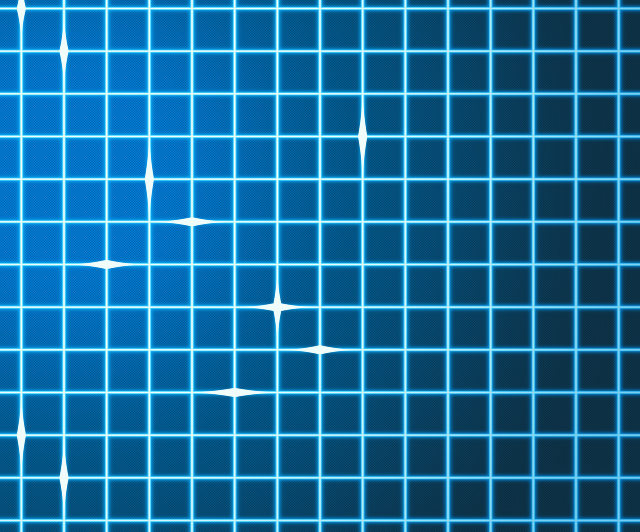
This background is drawn by a Shadertoy shader. Its source:

```glsl
const float COLUMNS = 15.0;
const vec2 GRID_OFFSET = vec2(0.5, 0.27);
const int SPARKLES = 11;

const vec3 BRIGHT_BLUE = vec3(0.01, 0.45, 0.78);
const vec3 DEEP_BLUE = vec3(0.01, 0.33, 0.52);
const vec3 DARK_TEAL = vec3(0.05, 0.19, 0.27);
const vec3 AZURE = vec3(0.04, 0.67, 0.97);
const vec3 DIM_AZURE = vec3(0.0, 0.50, 0.83);
const vec3 CYAN = vec3(0.35, 0.87, 0.99);
const vec3 WHITE = vec3(0.94, 0.99, 0.98);

float hash(float n) {
    return fract(sin(n * 12.9898) * 43758.5453);
}

// Distance to the nearest line on each axis, in cells
vec2 lineDistance(vec2 grid) {
    return abs(fract(grid + 0.5) - 0.5);
}

// Joins the coverage of both axes
float unite(vec2 coverage) {
    return 1.0 - (1.0 - coverage.x) * (1.0 - coverage.y);
}

float softGlow(vec2 dist, float width) {
    return unite(exp(-dist * dist / (width * width)));
}

float lineCore(vec2 dist, float halfWidth, float blur) {
    return unite(1.0 - smoothstep(vec2(halfWidth - blur), vec2(halfWidth + blur), dist));
}

// Fine checkered weave, faded out where pixels cannot resolve it
float weave(vec2 uv, float pixel) {
    vec2 wave = sin(uv * 512.0 * 3.14159265);
    return wave.x * wave.y * (1.0 - smoothstep(0.002, 0.004, pixel));
}

// Needle of light along x, tapering to points
float needle(vec2 p, float reach, float blur) {
    float taper = max(1.0 - abs(p.x) / reach, 0.0);
    float halfWidth = 0.11 * taper * taper;
    float edge = 1.0 - smoothstep(halfWidth - blur, halfWidth + blur, abs(p.y));
    return edge * smoothstep(0.0, 0.25, taper);
}

// Needles scattered over the crossings of the lit columns
float sparkles(vec2 grid, float blur) {
    float light = 0.0;
    for (int i = 0; i < SPARKLES; i++) {
        int column = (1 + 5 * i + 3 * i * i) % 9;
        int row = 1 + i + i / 9;
        vec2 p = grid - vec2(column, row);
        float reach = mix(0.85, 1.3, hash(float(i) + 3.0));
        int fromMiddle = abs(i - 4);
        if (fromMiddle <= 2) light = max(light, needle(p, reach, blur));
        if (fromMiddle > 2 || fromMiddle == 0) light = max(light, needle(p.yx, reach, blur));
    }
    return light;
}

// Blue backdrop that darkens away from its light
vec3 backdrop(float reach) {
    vec3 color = mix(BRIGHT_BLUE, DEEP_BLUE, smoothstep(0.12, 0.5, reach));
    return mix(color, DARK_TEAL, smoothstep(0.4, 0.9, reach));
}

void mainImage(out vec4 fragColor, in vec2 fragCoord) {
    float pixel = 1.0 / iResolution.x;
    vec2 uv = fragCoord * pixel;
    vec2 grid = uv * COLUMNS - GRID_OFFSET;
    float blur = 0.6 * pixel * COLUMNS;

    // Lit backdrop
    float reach = length(uv - vec2(0.1, 0.56));
    float lit = 1.0 - smoothstep(0.35, 1.0, reach);
    vec3 color = backdrop(reach) * (1.0 + 0.17 * weave(uv, pixel));

    // Glowing grid, slightly broader on the vertical lines
    vec2 dist = lineDistance(grid) * vec2(0.92, 1.08);
    color = mix(color, mix(DIM_AZURE, AZURE, lit), softGlow(dist, 0.075));
    color = mix(color, CYAN, lineCore(dist, 0.035, blur) * mix(0.55, 1.0, lit));
    color = mix(color, WHITE, lineCore(dist, 0.017, blur) * mix(0.35, 1.0, lit));

    // Sparkles over the crossings
    color = mix(color, WHITE, sparkles(grid, blur));

    fragColor = vec4(color, 1.0);
}
```
